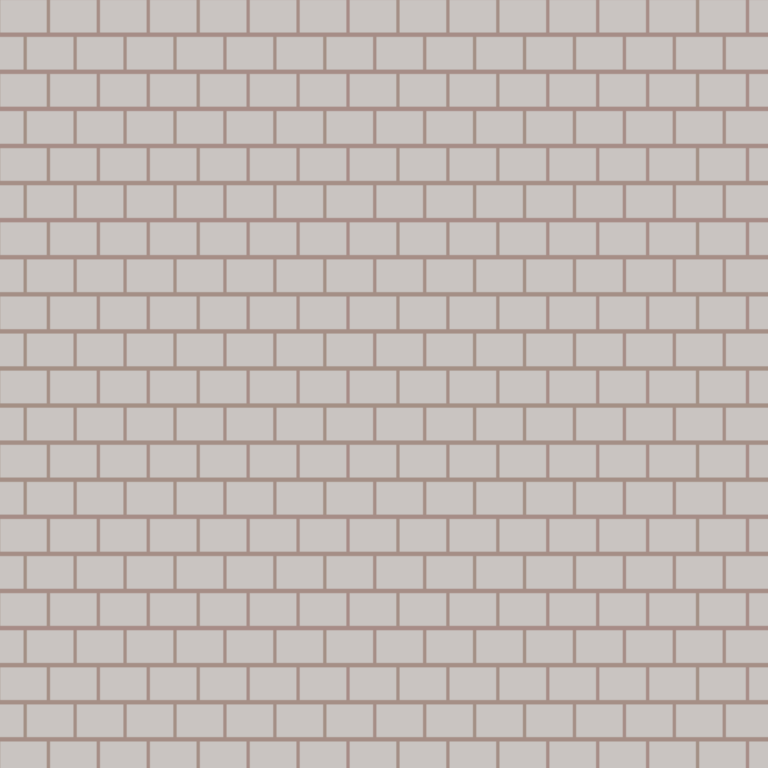
A Shadertoy shader for this pattern:

```glsl
// Pale block wall in a staggered bond with thin brown mortar joints.
// Each pixel measures its distance to the nearest bed (horizontal) and head
// (vertical) joint; a sine hash tints each joint slightly pink or olive.

#define COLUMNS 15.38           // blocks across the canvas
#define ROWS 20.71              // courses down the canvas
#define STAGGER 0.465           // shift of every other course, in blocks
#define ORIGIN vec2(0.0328, 0.0452) // first joint crossing from the top left
#define HEAD_WIDTH 0.0043       // vertical joint, in canvas units
#define BED_WIDTH 0.0057        // horizontal joint, in canvas units
#define EDGE_SOFTNESS 0.0013
#define TINT_AMOUNT 0.014
#define BLOCK_COLOR vec3(0.788, 0.769, 0.757)
#define MORTAR_COLOR vec3(0.648, 0.558, 0.526)

float hash(vec2 p) {
    return fract(sin(dot(p, vec2(127.1, 311.7))) * 43758.5453);
}

// Distance from the nearest whole number
float distanceToInteger(float x) {
    return abs(fract(x + 0.5) - 0.5);
}

// Mortar color of one joint, shifted between pink and olive
vec3 jointColor(vec2 id) {
    float tint = (hash(id) * 2.0 - 1.0) * TINT_AMOUNT;
    return MORTAR_COLOR + tint * vec3(0.6, -0.6, 0.3);
}

void mainImage(out vec4 fragColor, in vec2 fragCoord) {
    // Canvas position, measured down from the top left
    vec2 uv = fragCoord / iResolution.y;
    uv.y = 1.0 - uv.y;

    // Staggered block grid
    vec2 grid = (uv - ORIGIN) * vec2(COLUMNS, ROWS);
    float parity = mod(floor(grid.y), 2.0);
    grid.x -= parity * STAGGER;

    // Signed distances to both kinds of joint
    float head = distanceToInteger(grid.x) / COLUMNS - 0.5 * HEAD_WIDTH;
    float bed = distanceToInteger(grid.y) / ROWS - 0.5 * BED_WIDTH;

    // Smooth coverage, at least about a pixel wide
    float soft = max(EDGE_SOFTNESS, 0.7 / iResolution.y);
    float headMask = 1.0 - smoothstep(-soft, soft, head);
    float bedMask = 1.0 - smoothstep(-soft, soft, bed);

    // Beds run unbroken over the heads
    vec2 joint = floor(grid + 0.5);
    vec3 color = mix(BLOCK_COLOR, jointColor(vec2(joint.x, parity)), headMask);
    color = mix(color, jointColor(vec2(40.0, joint.y)), bedMask);

    fragColor = vec4(color, 1.0);
}
```
